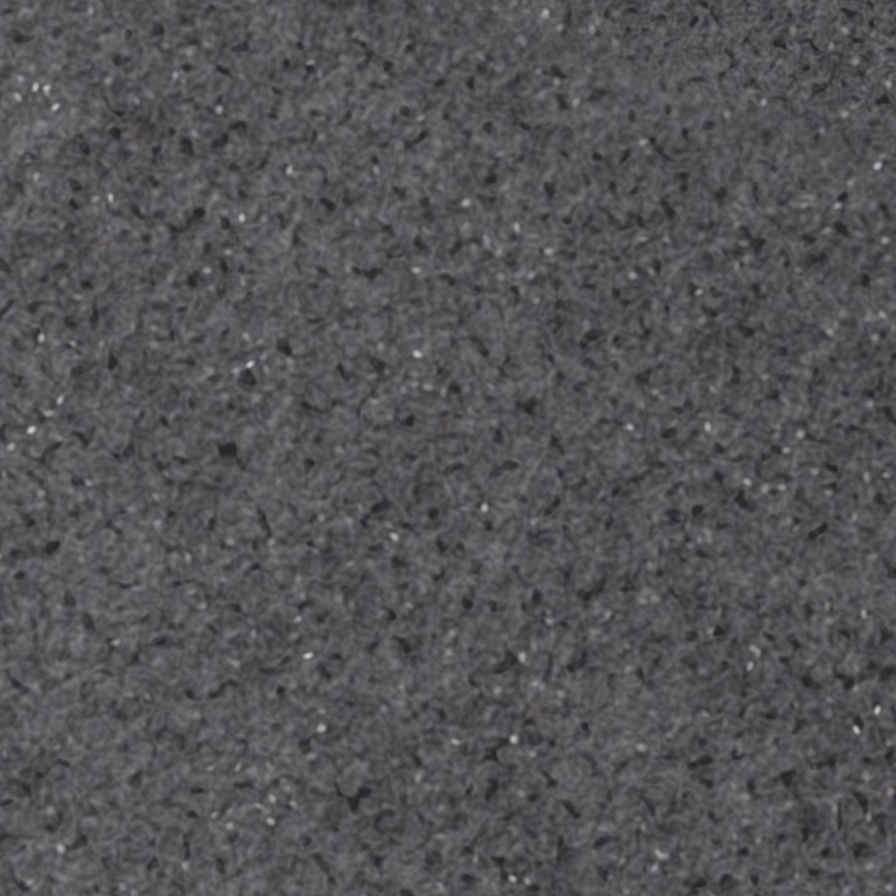
Write a Shadertoy shader that draws this texture.

```glsl
vec2 hash2(vec2 cell) {
    vec3 q = fract(cell.xyx * vec3(0.1031, 0.1030, 0.0973));
    q += dot(q, q.yzx + 33.33);
    return fract((q.xx + q.yz) * q.zy);
}

float gradientDot(vec2 cell, vec2 offset) {
    float angle = 6.2832 * hash2(cell).x;
    return dot(vec2(cos(angle), sin(angle)), offset);
}

float gradientNoise(vec2 p) {
    vec2 i = floor(p), f = p - i;
    vec2 u = f * f * f * (f * (f * 6.0 - 15.0) + 10.0);
    vec2 e = vec2(1.0, 0.0);
    float low = mix(gradientDot(i, f), gradientDot(i + e, f - e), u.x);
    float high = mix(gradientDot(i + e.yx, f - e.yx), gradientDot(i + 1.0, f - 1.0), u.x);
    return mix(low, high, u.y);
}

// Turned octaves hide the noise lattice
vec2 turn(vec2 p, float angle) {
    return mat2(cos(angle), sin(angle), -sin(angle), cos(angle)) * p;
}

float grainHeight(vec2 p) {
    return gradientNoise(turn(p, 0.6) * 44.0) + 0.65 * gradientNoise(turn(p, 1.1) * 84.0 + 17.0);
}

// Crumbly relief lit from the upper left, with dark crevices
float gritTone(vec2 p) {
    p += 0.005 * vec2(gradientNoise(p * 34.0 + 5.0), gradientNoise(p * 34.0 + 61.0));
    float height = grainHeight(p);
    float slope = height - grainHeight(p + vec2(-0.005, 0.006));
    float fine = gradientNoise(turn(p, 0.35) * 128.0 + 40.0);
    float crevice = smoothstep(0.12, 0.55, gradientNoise(turn(p, 0.9) * 58.0 + 80.0) - 0.3 * height);
    return 0.333 - 0.1 * slope + 0.045 * height + 0.105 * fine - 0.13 * crevice;
}

// Scattered mineral flecks: many faint, a few nearly white
float glints(vec2 p) {
    vec2 g = turn(p, 0.4) * 74.0, cell = floor(g);
    float light = 0.0;
    for (int y = -1; y <= 1; y++)
    for (int x = -1; x <= 1; x++) {
        vec2 id = cell + vec2(x, y);
        vec2 place = hash2(id), kind = hash2(id + 211.0);
        vec2 d = turn(g - id - place, 3.1416 * kind.y);
        d.y *= 1.1 + 0.6 * place.x;
        float strength = 0.19 * pow(kind.x, 6.0) + 0.22 * pow(kind.x, 110.0);
        light += strength * (1.0 - smoothstep(0.05, 0.62, length(d)));
    }
    return light;
}

void mainImage(out vec4 fragColor, in vec2 fragCoord) {
    vec2 p = fragCoord / iResolution.y;

    // Finer grit beyond a slanted border in the upper right
    float border = p.y + 0.35 * p.x - 1.17 + 0.04 * gradientNoise(p * 7.0);
    float tone = mix(gritTone(p), gritTone(p * 1.3 + 3.0), smoothstep(-0.08, 0.08, border));

    // Broad patches, shading towards the right, and bright flecks
    float patches = gradientNoise(turn(p, 0.8) * 22.0 + 30.0);
    tone += 0.055 * patches + 0.04 * gradientNoise(turn(p, 0.5) * 9.0);
    tone += 0.025 * gradientNoise(p * 4.0 + 8.0) - 0.025 * (p.x - 0.5);
    float cluster = clamp(0.85 + 1.2 * gradientNoise(p * 13.0 + 70.0), 0.4, 1.3);
    tone = max(tone, 0.16) + cluster * glints(p);

    // Faint violet and olive tints, with rare rusty grains
    float tint = gradientNoise(turn(p, 0.7) * 38.0 + 120.0);
    float rust = smoothstep(0.5, 0.7, gradientNoise(p * 31.0 + 150.0));
    vec3 color = vec3(tone) + vec3(0.001, -0.002, 0.005);
    color += tint * vec3(0.003, -0.005, 0.025) + rust * vec3(0.04, 0.01, -0.015);
    fragColor = vec4(color, 1.0);
}
```
